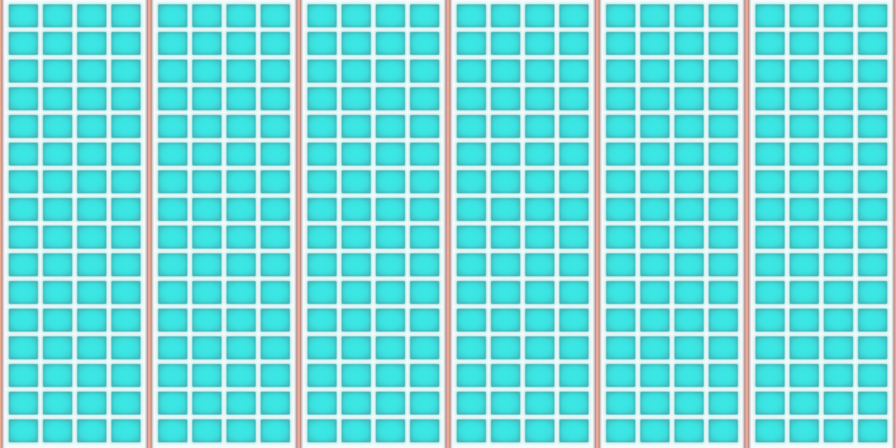
Give the GLSL for this pattern, as a WebGL 2 fragment shader.

```glsl
#version 300 es
precision highp float;
// Tiled facade: six white panels, each with 4 x 16 turquoise panes, split by
// salmon tubes. Panes are rounded-box distances in a clamped grid, shaded
// brighter at the middle; tubes are shaded by the distance to the panel edge.

uniform vec2 u_resolution;
out vec4 fragColor;

float roundedBox(vec2 p, vec2 halfSize, float radius) {
    vec2 q = abs(p) - halfSize + radius;
    return length(max(q, 0.0)) + min(max(q.x, q.y), 0.0) - radius;
}

void main() {
    // One unit is the width of a panel; the canvas is 6 x 3 units.
    vec2 p = gl_FragCoord.xy / u_resolution * vec2(6.0, 3.0);
    vec2 pixel = vec2(6.0, 3.0) / u_resolution;
    float soft = max(0.007, 0.75 * max(pixel.x, pixel.y));
    p.x = fract(p.x) - 0.5;

    // Offset from the centre of the nearest pane.
    vec2 pitch = vec2(0.229, 0.1853);
    vec2 firstPane = vec2(-1.5 * pitch.x, 0.115);
    vec2 cell = clamp(floor((p - firstPane) / pitch + 0.5), vec2(0.0), vec2(3.0, 15.0));
    vec2 local = p - firstPane - cell * pitch;
    vec2 halfPane = vec2(0.098, 0.077);
    float paneDist = roundedBox(local, halfPane, 0.010);

    // White frame, tinted next to the glass.
    vec3 color = mix(vec3(0.82, 0.94, 0.94), vec3(0.96, 0.985, 0.985),
                     smoothstep(0.0, 0.026, paneDist));

    // Glass with a soft glow in the middle and darker rims.
    vec2 rim = local / halfPane;
    vec3 glass = mix(vec3(0.23, 0.90, 0.89), vec3(0.27, 0.75, 0.76),
                     smoothstep(0.1, 1.7, dot(rim, rim)));
    glass *= mix(0.94, 1.0, smoothstep(0.0, 0.025, -paneDist));
    color = mix(glass, color, smoothstep(-soft, soft, paneDist));

    // Tube on the panel edge, with a grey shadow on the frame.
    float tubeDist = 0.5 - abs(p.x);
    color *= mix(vec3(0.82, 0.77, 0.80), vec3(1.0), smoothstep(0.014, 0.036, tubeDist));
    vec3 tube = mix(vec3(0.93, 0.68, 0.57), vec3(0.74, 0.54, 0.54),
                    smoothstep(0.002, 0.014, tubeDist));
    color = mix(tube, color, smoothstep(-soft, soft, tubeDist - 0.016));

    fragColor = vec4(color, 1.0);
}
```
